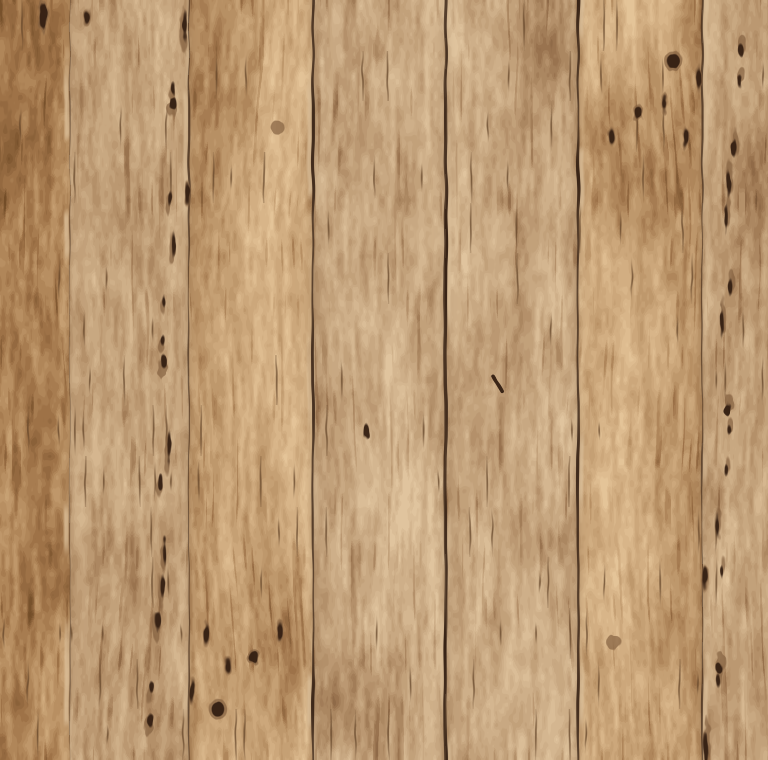
Reproduce this texture procedurally as a Shadertoy shader.

```glsl
// Weathered timber: seven vertical planks with seams, cracks, pits and knots.
// The planks on the right are the left ones turned half a revolution about PIVOT;
// layered stretched noise gives a tone, which is cut into flat steps of colour.

const vec2 PIVOT = vec2(0.5802, 0.4934);
const vec4 SEAM_X = vec4(0.091, 0.246, 0.4076, 0.5802);
const vec4 SEAM_HALF_WIDTH = vec4(0.0007, 0.0010, 0.0015, 0.0021);
const vec4 SEAM_DEPTH = vec4(0.40, 0.70, 0.95, 1.0);
const vec4 PLANK_TONE = vec4(0.75, 2.05, 1.25, 2.45);   // 0 dark .. 4 pale
const vec4 PLANK_SLOPE = vec4(0.7, 0.2, 1.7, 0.0);      // tone gained left to right
const vec4 PLANK_WARMTH = vec4(1.0, 0.1, 0.8, 0.0);
const float STEPS_PER_TONE = 2.5;
const int EDGE_PITS = 15;

const vec3 INK = vec3(0.20, 0.12, 0.07);
const vec3 UMBER = vec3(0.39, 0.27, 0.16);
const vec3 WOOD[5] = vec3[5](
    vec3(0.60, 0.45, 0.31), vec3(0.69, 0.55, 0.40), vec3(0.76, 0.63, 0.48),
    vec3(0.82, 0.70, 0.55), vec3(0.88, 0.77, 0.62));

// Broad stains: centre, radius, tone change
const vec4 STAINS[8] = vec4[8](
    vec4(0.365, 0.17, 0.055, -1.1), vec4(0.445, 0.07, 0.035, -1.7),
    vec4(0.05, 0.97, 0.05, -0.7), vec4(0.03, 0.80, 0.045, -0.8),
    vec4(0.31, 0.84, 0.03, -1.0), vec4(0.16, 0.22, 0.05, -0.9),
    vec4(0.54, 0.34, 0.045, 0.8), vec4(0.48, 0.02, 0.07, -0.7));
// Dark holes: centre, radii
const vec4 HOLES[9] = vec4[9](
    vec4(0.284, 0.067, 0.0085, 0.0095), vec4(0.268, 0.167, 0.003, 0.010),
    vec4(0.364, 0.167, 0.0035, 0.010), vec4(0.330, 0.135, 0.005, 0.007),
    vec4(0.296, 0.123, 0.0035, 0.009), vec4(0.250, 0.090, 0.003, 0.011),
    vec4(0.057, 0.980, 0.005, 0.014), vec4(0.113, 0.978, 0.004, 0.008),
    vec4(0.243, 0.745, 0.003, 0.014));
const vec2 SOFT_KNOT = vec2(0.362, 0.832);

float hash(vec2 p) {
    vec3 h = fract(p.xyx * vec3(0.1031, 0.1030, 0.0973));
    h += dot(h, h.yzx + 33.33);
    return fract((h.x + h.y) * h.z);
}

float noise(vec2 p) {
    vec2 i = floor(p), f = fract(p);
    f = f * f * (3.0 - 2.0 * f);
    return mix(mix(hash(i), hash(i + vec2(1, 0)), f.x),
               mix(hash(i + vec2(0, 1)), hash(i + vec2(1, 1)), f.x), f.y);
}

float segmentDistance(vec2 p, vec2 a, vec2 b) {
    vec2 d = b - a;
    return length(p - a - d * clamp(dot(p - a, d) / dot(d, d), 0.0, 1.0));
}

// Coverage of a ragged ellipse
float pit(vec2 p, vec2 radii, float ragged, float px) {
    float soft = 0.8 * px / min(radii.x, radii.y);
    return 1.0 - smoothstep(-soft, soft, length(p / radii) - 1.0 + ragged);
}

vec3 woodColour(float tone) {
    float s = tone * STEPS_PER_TONE;
    s = (floor(s) + smoothstep(0.3, 0.7, fract(s))) / STEPS_PER_TONE;
    float t = clamp(s, 0.0, 3.999);
    int i = int(t);
    return mix(mix(WOOD[i], WOOD[i + 1], fract(t)), UMBER, clamp(-s * 0.45, 0.0, 0.8));
}

void mainImage(out vec4 fragColor, in vec2 fragCoord) {
    vec2 uv = fragCoord / iResolution.xy;
    float px = 1.0 / min(iResolution.x, iResolution.y);
    vec2 p = uv;
    p.x += 0.002 * (noise(vec2(3.0, uv.y * 28.0)) - 0.5);
    float turned = step(PIVOT.x, p.x);
    vec2 q = mix(p, 2.0 * PIVOT - p, turned);

    // Which plank, and where across it
    int plank = int(dot(step(SEAM_X.xyz, vec3(q.x)), vec3(1.0)));
    float left = plank == 0 ? 0.0 : SEAM_X[plank - 1];
    float across = (q.x - left) / (SEAM_X[plank] - left);
    float tone = PLANK_TONE[plank] + PLANK_SLOPE[plank] * across;
    for (int i = 0; i < 8; i++) {
        vec2 d = (q - STAINS[i].xy) / (STAINS[i].z * vec2(1.0, 1.5));
        tone += STAINS[i].w * exp(-dot(d, d));
    }

    // Grain: broad clouds, blotches, long fibres and short flecks
    vec2 g = uv + vec2(float(plank) * 3.7 + turned * 17.0, 5.0);
    g.x += 0.022 * noise(g * vec2(7.0, 3.0)) + 0.004 * noise(g * vec2(30.0, 14.0));
    tone += 1.5 * (noise(g * vec2(13.0, 4.0)) - 0.5);
    tone += 1.1 * (noise(g * vec2(42.0, 17.0)) - 0.5);
    tone += 1.3 * (noise(g * vec2(120.0, 9.0)) - 0.5);
    tone += 1.4 * (noise(g * vec2(190.0, 38.0)) - 0.5);
    tone += 0.8 * (noise(g * vec2(230.0, 110.0)) - 0.5);
    tone -= 1.3 * smoothstep(0.76, 0.95, noise(g * vec2(210.0, 15.0) + 40.0));
    vec3 colour = woodColour(tone);
    colour += PLANK_WARMTH[plank] * vec3(0.018, -0.004, -0.032);

    // Fine cracks, at most one in each cell
    vec2 grid = vec2(48.0, 15.0), cell = floor(uv * grid);
    vec2 local = (fract(uv * grid) - 0.5) / grid;
    local.x += (hash(cell + 9.0) - 0.5) * 0.012 + 0.002 * (noise(uv * 55.0) - 0.5);
    float crackHalf = mix(0.007, 0.031, hash(cell + 21.0));
    float crack = pit(local, vec2(0.0011, crackHalf), 0.0, px);
    colour = mix(colour, UMBER, crack * 0.75 * step(hash(cell + 3.0), 0.17));

    // Seams with a pale worn lip
    for (int i = 0; i < 4; i++) {
        float d = q.x - SEAM_X[i];
        float wear = noise(vec2(float(i) * 9.0 + turned * 31.0, uv.y * 13.0));
        float halfWidth = SEAM_HALF_WIDTH[i] * (0.6 + 0.9 * wear);
        float lip = 1.0 - smoothstep(0.001, 0.004 + px, abs(d + 0.004));
        float shade = exp(-abs(d) / 0.004) * 0.25 * SEAM_DEPTH[i];
        float line = 1.0 - smoothstep(halfWidth - 0.6 * px, halfWidth + 0.6 * px, abs(d));
        colour = mix(colour, WOOD[4], lip * 0.75 * smoothstep(0.5, 0.75, wear));
        colour = mix(colour, UMBER, shade);
        colour = mix(colour, INK, line * SEAM_DEPTH[i] * (0.65 + 0.35 * wear));
    }

    // Rot pits along a slanting line, then placed holes and knots
    float ragged = 0.7 * (noise(uv * vec2(210.0, 120.0)) - 0.5);
    float dark = 0.0, rim = 0.0;
    for (int i = 0; i < EDGE_PITS; i++) {
        vec2 r = vec2(hash(vec2(i, 4)), hash(vec2(i, 8)));
        float y = (float(i) + r.x) / float(EDGE_PITS);
        vec2 d = q - vec2(mix(0.200, 0.236, y) + (r.y - 0.5) * 0.016, y);
        vec2 size = vec2(0.0018 + 0.0025 * r.x, 0.006 + 0.013 * r.y);
        dark = max(dark, pit(d, size, ragged, px));
        rim = max(rim, pit(d + vec2(0.002, 0.008), size * 1.5, ragged, px));
    }
    for (int i = 0; i < 9; i++) {
        vec2 d = q - HOLES[i].xy;
        float rough = i == 0 ? ragged * 0.25 : ragged;
        dark = max(dark, pit(d, HOLES[i].zw, rough, px));
        rim = max(rim, pit(d, HOLES[i].zw * 1.4, rough, px));
    }
    dark = max(dark, pit(uv - vec2(0.477, 0.432), vec2(0.004, 0.010), ragged, px));
    float split = segmentDistance(uv, vec2(0.642, 0.505), vec2(0.654, 0.485));
    dark = max(dark, 1.0 - smoothstep(0.0015, 0.0015 + 1.2 * px, split + 0.001 * ragged));
    rim = max(rim, pit(q - SOFT_KNOT, vec2(0.010, 0.009), ragged * 0.6, px));
    colour = mix(colour, mix(UMBER, WOOD[0], 0.6), rim * 0.7);
    colour = mix(colour, INK, dark * 0.95);

    fragColor = vec4(clamp(colour, 0.0, 1.0), 1.0);
}
```
